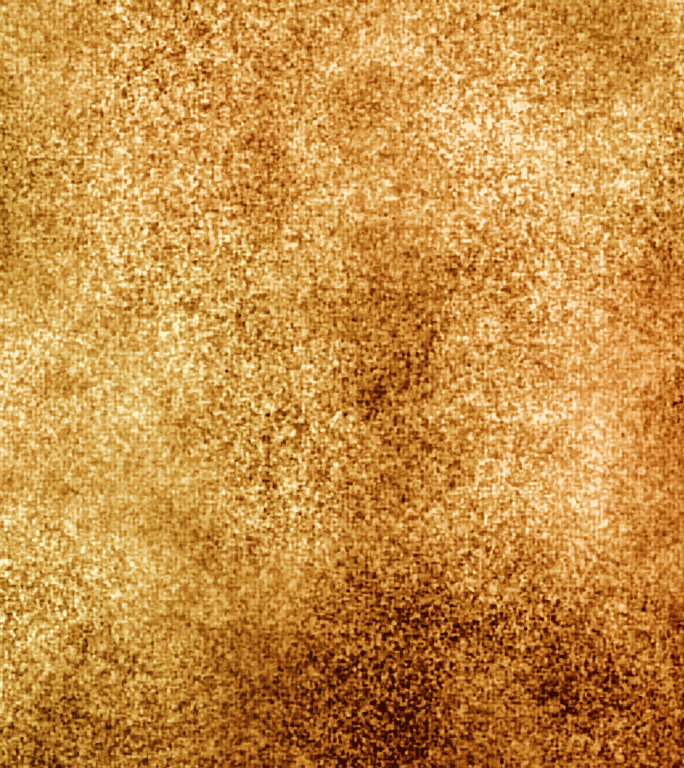
Give the GLSL for this texture, as a Shadertoy shader.

```glsl
// Aged golden cloth: soft stains, a darkened lower edge and a fine woven grain.
// Blended cellular noise builds one tone value, which then runs through a
// ramp from burnt brown to pale cream.

#define STAIN_SCALE 4.0      // broad stains per canvas height
#define STAIN_FALLOFF 0.72   // strength kept by each finer stain layer
#define STAIN_AMOUNT 0.52
#define STREAK_AMOUNT 0.20   // tall faded streaks
#define GRAIN_SCALE 215.0    // grains per canvas height
#define GRAIN_AMOUNT 0.72
#define WEAVE_SCALE 165.0    // threads per canvas height
#define WEAVE_AMOUNT 0.13
#define EDGE_SHADE 1.35      // darkening of the lower edge
#define GLOW 0.45            // lightening of the upper left
#define BRIGHTNESS 0.20
#define TINT_AMOUNT 0.035    // drift between yellow and orange

const float TAU = 6.2831853;

// Evenly spaced tones, dark to light
const vec3 TONES[8] = vec3[8](
    vec3(0.20, 0.05, 0.01), vec3(0.37, 0.14, 0.03),
    vec3(0.57, 0.29, 0.05), vec3(0.71, 0.44, 0.12),
    vec3(0.81, 0.57, 0.22), vec3(0.88, 0.69, 0.36),
    vec3(0.94, 0.81, 0.56), vec3(1.00, 0.94, 0.78));

vec3 hash3(vec2 p) {
    vec3 q = fract(p.xyx * vec3(0.1031, 0.1030, 0.0973));
    q += dot(q, q.yxz + 33.33);
    return fract((q.xxy + q.yzz) * q.zyx);
}

// Cellular noise with blended cell values; mean 0, deviation near 1
float softCells(vec2 p) {
    vec2 cell = floor(p);
    float total = 0.0, weightSum = 0.0;
    for (int y = -1; y <= 1; y++)
    for (int x = -1; x <= 1; x++) {
        vec2 id = cell + vec2(x, y);
        vec3 h = hash3(id);
        vec2 d = id + 0.15 + 0.7 * h.xy - p;
        float weight = exp(-4.5 * dot(d, d));
        total += weight * h.z;
        weightSum += weight;
    }
    return (total / weightSum - 0.5) * 4.4;
}

// Layered stains from broad clouds down to mottling
float stains(vec2 p) {
    float total = 0.0, power = 0.0, amount = 1.0;
    p *= STAIN_SCALE;
    for (int i = 0; i < 6; i++) {
        total += amount * softCells(p + 17.3);
        power += amount * amount;
        amount *= STAIN_FALLOFF;
        p = mat2(1.6, 1.2, -1.2, 1.6) * p + 31.7;
    }
    return total * inversesqrt(power);
}

// Short fibres lying along both thread directions
float grain(vec2 p) {
    vec2 g = p * GRAIN_SCALE;
    float upright = softCells(g * vec2(1.35, 0.85) + 11.0);
    float level = softCells(g * vec2(0.9, 1.4) + 417.0);
    return (upright + level) * 0.7071;
}

// Sparse dark pits
float pits(vec2 p) {
    p *= 45.0;
    vec2 id = floor(p);
    vec3 h = hash3(id + 203.0);
    float d = length(p - id - 0.25 - 0.5 * h.xy);
    return step(0.965, h.z) * (1.0 - smoothstep(0.06, 0.17, d));
}

vec3 toneRamp(float t) {
    t = clamp(t, 0.0, 6.999);
    int i = int(t);
    return mix(TONES[i], TONES[i + 1], fract(t));
}

void mainImage(out vec4 fragColor, in vec2 fragCoord) {
    vec2 p = fragCoord / iResolution.y;
    vec2 uv = fragCoord / iResolution.xy;

    // Large light and shade
    float lower = 1.0 - smoothstep(0.0, 0.43, uv.y);
    vec2 fromGlow = uv - vec2(0.1, 0.68);
    float tone = BRIGHTNESS - EDGE_SHADE * lower * (0.7 + 0.6 * uv.x);
    tone += GLOW * exp(-7.0 * dot(fromGlow, fromGlow));

    // Stains and streaks
    tone += STAIN_AMOUNT * stains(p);
    tone += STREAK_AMOUNT * softCells(p * vec2(9.0, 2.5) + 71.0);

    // Grain is coarser in worn patches
    float wear = clamp(1.0 + 0.16 * softCells(p * 7.0 + 131.0), 0.7, 1.4);
    tone += GRAIN_AMOUNT * wear * grain(p);
    vec2 threads = sin(TAU * WEAVE_SCALE * p);
    tone += WEAVE_AMOUNT * (threads.x + 0.6 * threads.y);
    tone -= 1.6 * pits(p);

    // Colour, drifting from yellow at left to orange at right
    vec3 color = toneRamp(tone / 0.75 + 3.75);
    float warmth = (uv.x - 0.5) * 1.3 + 0.35 * softCells(p * 3.0 + 53.0);
    color += TINT_AMOUNT * warmth * vec3(0.5, -0.9, -0.4);
    fragColor = vec4(clamp(color, 0.0, 1.0), 1.0);
}
```
